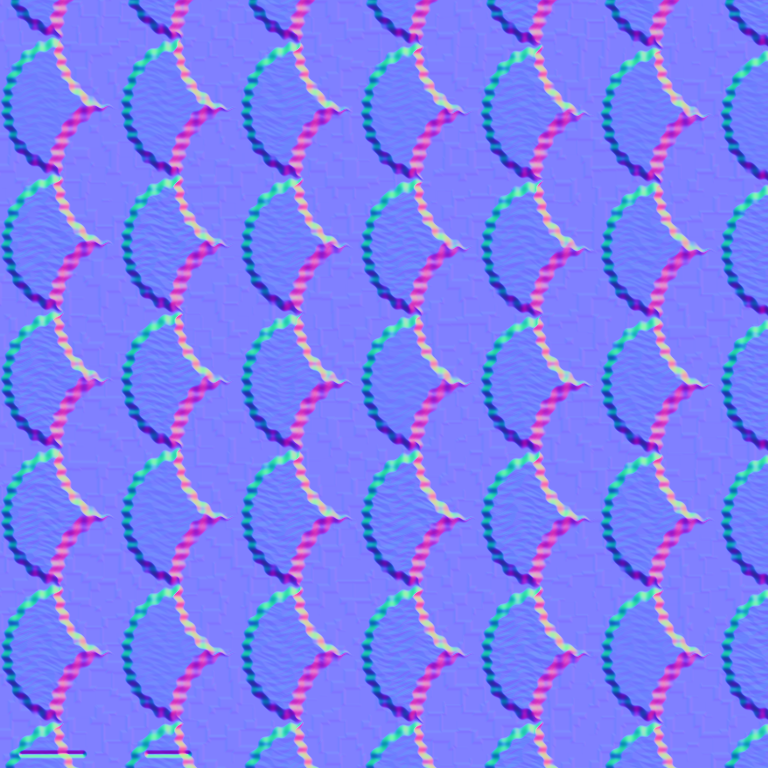
Write a Shadertoy shader that draws this texture map.

```glsl
// Normal map of raised, rough fish scales alternating with flat recessed ones.

vec2 hash2(vec2 cell) {
    vec2 k = vec2(dot(cell, vec2(127.1, 311.7)), dot(cell, vec2(269.5, 183.3)));
    return fract(sin(k) * 43758.55);
}

// Cellular noise with a square metric: distance to the nearest seed
float squareCells(vec2 p) {
    vec2 base = floor(p);
    float nearest = 2.0;
    for (int y = -1; y <= 1; y++) {
        for (int x = -1; x <= 1; x++) {
            vec2 cell = base + vec2(x, y);
            vec2 d = abs(cell + hash2(cell) - p);
            nearest = min(nearest, max(d.x, d.y));
        }
    }
    return nearest;
}

// Short horizontal scratch
float scratch(vec2 p, vec2 center, float halfLength) {
    vec2 d = abs(p - center);
    return smoothstep(0.005, 0.0, length(vec2(max(d.x - halfLength, 0.0), d.y)));
}

// Scale outline: round on the left, cut by two neighbouring circles on the right
float scaleDistance(vec2 q) {
    return max(length(q) - 1.0, 1.0 - length(vec2(q.x, abs(q.y)) - 1.0));
}

float height(vec2 p) {
    // Stepped, frayed edges and a slight tilt of the rows
    vec2 frayed = p + 0.0019 * sin(p.yx * vec2(400.0, 345.0));
    frayed.y *= 1.0 + 0.018 * p.x;

    // Repeat: one raised scale per cell, two units wide and high
    vec2 q = (frayed - vec2(0.081, 0.863)) / vec2(0.0781, 0.0892);
    vec2 id = floor(0.5 * q + 0.5);
    q -= 2.0 * id;

    // Raised plate with a lower rim along its lower right side
    float plate = smoothstep(0.0, -0.15, scaleDistance(q));
    float rim = smoothstep(1.10, 1.23, length(q - vec2(1.0, -1.0)));
    float h = plate * mix(0.5, 1.0, rim);

    // Fibres on the plates, faint blocks on the flat ground
    float roughness = 0.035 + 0.035 * hash2(id).x;
    float fibres = squareCells(p * vec2(48.0, 125.0) + 0.4 * sin(p.yx * 90.0));
    float blocks = smoothstep(0.4, 0.6, squareCells(p * 46.0));
    h += mix(0.018 * blocks, roughness * fibres, plate);

    // Wear near the lower left corner
    h -= 0.4 * scratch(p, vec2(0.068, 0.018), 0.04);
    h -= 0.4 * scratch(p, vec2(0.219, 0.018), 0.026);
    return h;
}

void mainImage(out vec4 fragColor, in vec2 fragCoord) {
    vec2 p = fragCoord / iResolution.y;

    // Surface slope by central differences
    vec2 e = vec2(0.0015, 0.0);
    vec2 slope = vec2(height(p + e.xy) - height(p - e.xy),
                      height(p + e.yx) - height(p - e.yx)) / (2.0 * e.x);
    slope *= 0.018;

    // Plates lean slightly to the left
    slope.x += 0.11 * height(p);

    vec3 normal = normalize(vec3(-slope, 1.0));
    fragColor = vec4(0.5 + 0.5 * normal, 1.0);
}
```
